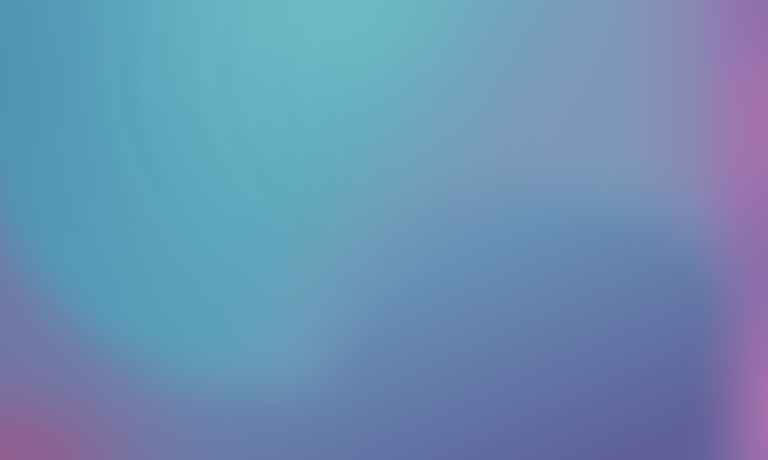
Reproduce this background procedurally as a WebGL 2 fragment shader.

```glsl
#version 300 es
precision highp float;
// Draws a soft colour mesh: a teal bowl, an indigo dome and pink glowing edges.

#define BOWL_CENTRE vec2(0.33, 0.85)
#define BOWL_RADII vec2(0.35, 0.64)
#define DOME_CENTRE vec2(0.72, 0.10)
#define DOME_RADII vec2(0.33, 0.52)
#define RIPPLE_STRENGTH 0.003
#define EDGE_WAVE_PERIOD 0.63

uniform vec2 u_resolution;
out vec4 fragColor;

const vec3 DEEP_TEAL = vec3(0.31, 0.575, 0.70);
const vec3 TEAL = vec3(0.375, 0.68, 0.75);
const vec3 LOW_TEAL = vec3(0.34, 0.60, 0.71);
const vec3 AQUA = vec3(0.42, 0.73, 0.77);
const vec3 GREY_MAUVE = vec3(0.495, 0.60, 0.72);
const vec3 VIOLET = vec3(0.56, 0.50, 0.70);
const vec3 BLUE = vec3(0.405, 0.57, 0.715);
const vec3 INDIGO = vec3(0.37, 0.38, 0.605);
const vec3 SLATE = vec3(0.44, 0.46, 0.64);
const vec3 ROSE = vec3(0.57, 0.37, 0.57);
const vec3 PURPLE = vec3(0.53, 0.42, 0.66);
const vec3 PINK = vec3(0.66, 0.44, 0.68);

float glow(vec2 p, vec2 centre, vec2 radii) {
  vec2 d = (p - centre) / radii;
  return exp(-dot(d, d));
}

// Teal on the left, turning to mauve and violet on the right
vec3 upperField(vec2 p) {
  vec3 c = mix(DEEP_TEAL, TEAL, smoothstep(-0.05, 0.35, p.x));
  c = mix(c, LOW_TEAL, 0.7 * (1.0 - smoothstep(0.1, 0.8, p.y)));
  c = mix(c, AQUA, glow(p, vec2(0.45, 1.0), vec2(0.22, 0.25)));
  float slant = p.x - 0.35 * (p.y - 0.72);
  c = mix(c, GREY_MAUVE, smoothstep(0.36, 0.76, slant));
  return mix(c, VIOLET, smoothstep(0.78, 0.98, p.x));
}

// Blue sinking to indigo at lower right, with slate at the left
vec3 lowerField(vec2 p) {
  float depth = 0.47 - 1.68 * (p.y - 0.25) + 1.26 * (p.x - 0.7);
  vec3 c = mix(BLUE, INDIGO, clamp(depth, 0.0, 1.0));
  return mix(c, SLATE, 1.0 - smoothstep(0.0, 0.5, p.x + 0.35 * p.y));
}

void main() {
  vec2 p = gl_FragCoord.xy / u_resolution;

  // The lower field lies outside the bowl or inside the dome
  float bowl = length(min(p - BOWL_CENTRE, 0.0) / BOWL_RADII);
  float dome = length((p - DOME_CENTRE) / DOME_RADII);
  float outsideBowl = smoothstep(0.92, 1.22, bowl);
  float outsideDome = smoothstep(0.72, 1.18, dome);
  float cover = 1.0 - (1.0 - outsideBowl) * outsideDome;
  vec3 color = mix(upperField(p), lowerField(p), cover);

  // Faint brushed arcs from layered sines
  float arc = length((p - vec2(0.55, 0.8)) / vec2(0.6, 1.0));
  float ripple = sin(arc * 90.0 + 3.0 * sin(p.y * 5.0)) + sin(arc * 57.0 - p.y * 8.0);
  color += RIPPLE_STRENGTH * ripple * glow(p, vec2(0.22, 0.75), vec2(0.2, 0.35));

  // Rose corner and a waving pink right edge
  color = mix(color, ROSE, glow(p, vec2(0.0), vec2(0.15, 0.14)));
  float wave = 0.6 + 0.4 * cos(6.2832 * (p.y - 0.1) / EDGE_WAVE_PERIOD);
  color = mix(color, mix(PURPLE, PINK, wave), smoothstep(0.89, 1.02, p.x));

  fragColor = vec4(color, 1.0);
}
```
